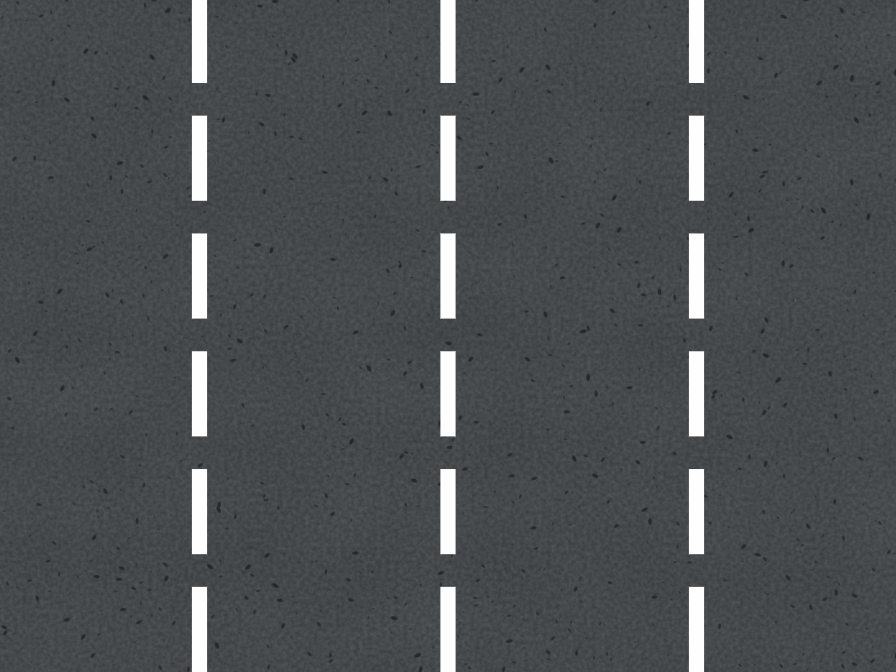
Give the GLSL for this texture, as a Shadertoy shader.

```glsl
const vec3 ASPHALT = vec3(0.273, 0.286, 0.298);
const vec3 PIT_COLOR = vec3(0.13, 0.135, 0.135);
const vec3 PAINT = vec3(0.995);

// Lengths are fractions of the canvas height
const float LINE_SPACING = 0.3698;
const float LINE_WIDTH = 0.0226;
const float DASH_PITCH = 0.1753;
const float DASH_LENGTH = 0.1267;

const float GRAIN_SCALE = 150.0;
const float GRAIN_CONTRAST = 0.052;
const float FINE_SCALE = 263.0;
const float FINE_CONTRAST = 0.032;
const float MOTTLE_SCALE = 9.0;
const float MOTTLE_CONTRAST = 0.014;
const float BAND_CONTRAST = 0.004;

const float PIT_CELLS = 46.0;
const float PIT_CHANCE = 0.36;
const float PIT_MIN_RADIUS = 0.0012;
const float PIT_MAX_RADIUS = 0.0038;

const float TAU = 6.28318;

// Integer hash giving two values in 0..1
vec2 hash2(vec2 cell) {
    uvec2 v = uvec2(ivec2(cell) + 4096) * 1664525u + 1013904223u;
    v.x += v.y * 1664525u;
    v.y += v.x * 1664525u;
    v ^= v >> 16u;
    v.x += v.y * 1664525u;
    v.y += v.x * 1664525u;
    v ^= v >> 16u;
    return vec2(v & 65535u) / 65535.0;
}

float cornerSlope(vec2 cell, vec2 offset) {
    float angle = TAU * hash2(cell).x;
    return dot(vec2(cos(angle), sin(angle)), offset);
}

float gradientNoise(vec2 p) {
    vec2 i = floor(p), f = p - i;
    vec2 u = f * f * f * (f * (f * 6.0 - 15.0) + 10.0);
    vec2 e = vec2(1.0, 0.0);
    float low = mix(cornerSlope(i, f), cornerSlope(i + e, f - e), u.x);
    float high = mix(cornerSlope(i + e.yx, f - e.yx), cornerSlope(i + 1.0, f - 1.0), u.x);
    return mix(low, high, u.y);
}

// Sparse, irregular dark pits, one at most per cell
float pitMask(vec2 p, float pixel) {
    vec2 home = floor(p * PIT_CELLS);
    float mask = 0.0;
    for (int y = -1; y <= 1; y++) {
        for (int x = -1; x <= 1; x++) {
            vec2 cell = home + vec2(x, y);
            vec2 kind = hash2(cell + 311.0);
            if (kind.x > PIT_CHANCE) continue;
            vec2 d = p - (cell + hash2(cell + 97.0)) / PIT_CELLS;
            float angle = TAU * kind.x / PIT_CHANCE;
            d = mat2(cos(angle), sin(angle), -sin(angle), cos(angle)) * d;
            float radius = mix(PIT_MIN_RADIUS, PIT_MAX_RADIUS, kind.y * kind.y);
            float dist = length(d * vec2(0.75, 1.4)) - radius;
            float strength = mix(0.4, 0.85, kind.y);
            mask = max(mask, strength * (1.0 - smoothstep(-pixel, pixel, dist)));
        }
    }
    return mask;
}

vec3 asphalt(vec2 p, float pixel) {
    float shade = GRAIN_CONTRAST * gradientNoise(p * GRAIN_SCALE);
    shade += FINE_CONTRAST * gradientNoise(p.yx * FINE_SCALE + 17.3);
    shade += MOTTLE_CONTRAST * gradientNoise(p * MOTTLE_SCALE + 5.7);
    // Faint darker bands level with the gaps between dashes
    shade += BAND_CONTRAST * cos(TAU * (p.y - 0.5 * DASH_LENGTH) / DASH_PITCH);
    return mix(ASPHALT + shade, PIT_COLOR, pitMask(p, pixel));
}

// Signed distance to the nearest dash of the three lane lines
float dashDistance(vec2 p, float middle) {
    float x = p.x - middle;
    x -= LINE_SPACING * clamp(round(x / LINE_SPACING), -1.0, 1.0);
    float y = p.y - 0.5 * DASH_LENGTH;
    y -= DASH_PITCH * round(y / DASH_PITCH);
    vec2 d = abs(vec2(x, y)) - 0.5 * vec2(LINE_WIDTH, DASH_LENGTH);
    return max(d.x, d.y);
}

void mainImage(out vec4 fragColor, in vec2 fragCoord) {
    float pixel = 1.0 / iResolution.y;
    vec2 p = fragCoord * pixel;
    float middle = 0.5 * iResolution.x * pixel;

    vec3 color = asphalt(p, pixel);
    float paint = clamp(0.5 - dashDistance(p, middle) / pixel, 0.0, 1.0);
    fragColor = vec4(mix(color, PAINT, paint), 1.0);
}
```
